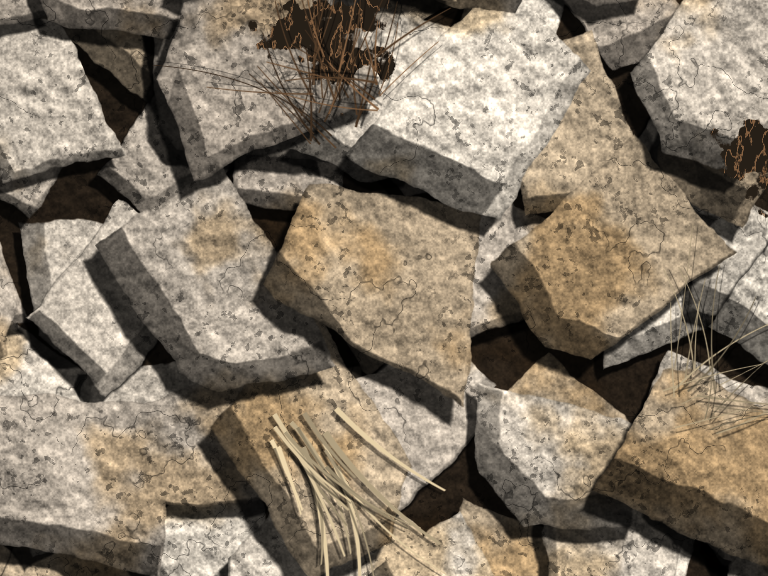
Write a WebGL 1 fragment shader that draws this texture.

```glsl
precision highp float;
uniform vec2 u_resolution;

const vec3 GAP = vec3(0.15, 0.12, 0.09);
const vec3 PALE_STONE = vec3(0.90, 0.855, 0.785);
const vec3 GREY_STONE = vec3(0.66, 0.61, 0.55);
const vec3 OCHRE_STONE = vec3(0.67, 0.59, 0.48);
const vec3 STRAW = vec3(0.83, 0.75, 0.60);
const vec3 TWIG = vec3(0.30, 0.22, 0.15);
const vec2 SUN = vec2(0.42, 0.91);
const mat2 TILT = mat2(0.8, 0.6, -0.6, 0.8);

float hash(vec2 p) {
  vec3 q = fract(vec3(p.xyx) * 0.1031);
  q += dot(q, q.yzx + 33.33);
  return fract((q.x + q.y) * q.z);
}

float noise(vec2 p) {
  vec2 i = floor(p), f = fract(p);
  f = f * f * (3.0 - 2.0 * f);
  return mix(mix(hash(i), hash(i + vec2(1, 0)), f.x),
             mix(hash(i + vec2(0, 1)), hash(i + 1.0), f.x), f.y);
}

float fbm(vec2 p) {
  float sum = 0.0, amp = 0.5;
  for (int i = 0; i < 5; i++) {
    sum += amp * noise(p);
    p = 2.0 * TILT * p + 17.3;
    amp *= 0.5;
  }
  return sum;
}

// 1 inside the distance limit, 0 outside, softened by half width
float inside(float d, float soft) {
  return 1.0 - smoothstep(-soft, soft, d);
}

// Four-sided block with one cut corner:
// x = outline distance, y = shadow distance, z = face light
vec3 block(vec2 q, vec2 seed, float soft) {
  float turn = 6.2832 * hash(seed + 3.1);
  float edge = -1.0, shade = -1.0, light = 1.0;
  vec2 shadowPos = q + SUN * vec2(0.15, 0.09);
  for (int i = 0; i < 5; i++) {
    float k = float(i);
    float cut = step(3.5, k);
    float corner = 0.785 + 1.5708 * floor(4.0 * hash(seed + 1.7));
    float a = mix(k * 1.5708, corner, cut) + 0.5 * (hash(seed + k * 7.7) - 0.5);
    float reach = mix(0.31 + 0.15 * abs(cos(a)), 0.42, cut) + 0.06 * hash(seed + k * 3.3);
    vec2 n = vec2(cos(a + turn), sin(a + turn));
    float side = dot(q, n) - reach;
    float facing = dot(n, SUN);
    float bevel = 0.012 + 0.2 * hash(seed + k * 5.9) * (1.0 - smoothstep(-0.7, 0.3, facing));
    float tone = facing < 0.0 ? mix(0.85, 0.46, -facing) : 1.0 + 0.12 * facing;
    light = mix(light, tone, smoothstep(-soft, soft, side + bevel));
    edge = max(edge, side);
    shade = max(shade, dot(shadowPos, n) - reach);
  }
  return vec3(edge, shade, light);
}

vec3 stoneColor(vec2 seed) {
  vec3 c = mix(GREY_STONE, PALE_STONE, hash(seed + 11.0));
  return mix(c, OCHRE_STONE, 0.85 * step(0.84, hash(seed + 23.0)));
}

// One heap of blocks; upper rows lie over lower rows
vec3 heap(vec3 col, vec2 p, float size, float fill, float layer, float px) {
  vec2 g = p / size + layer * 5.37;
  vec2 base = floor(g);
  float soft = px / size;
  for (int j = -1; j <= 1; j++) {
    for (int i = -2; i <= 1; i++) {
      vec2 cell = base + vec2(float(i), float(j));
      vec2 seed = cell + 40.0 + layer * 31.0;
      if (hash(seed + 61.0) < fill) {
        vec2 jitter = 0.3 * (vec2(hash(seed), hash(seed + 9.0)) - 0.5);
        vec2 center = cell + 0.5 + vec2(0.5 * mod(cell.y, 2.0), 0.0) + jitter;
        vec3 b = block(g - center, seed, soft * 1.5);
        col = mix(col, col * 0.24, inside(b.y, 0.012));
        vec3 stone = stoneColor(seed) * b.z;
        stone *= 1.0 - 0.2 * smoothstep(-0.02, 0.0, b.x);
        col = mix(col, stone, inside(b.x, soft));
      }
    }
  }
  return col;
}

// Weathering, chiselled relief, cracks and small pits
vec3 weather(vec3 col, vec2 p) {
  vec2 t = TILT * p;
  float stain = fbm(p * 7.0 + 4.0);
  float relief = fbm(p * 42.0) - fbm(p * 42.0 + SUN * 0.4);
  float grain = noise(t * 190.0) + noise(p * 340.0) - 1.0;
  float chisel = noise(t * vec2(70.0, 150.0)) - 0.5;
  col *= 1.0 + 0.6 * (stain - 0.48) + 0.9 * relief + 0.22 * grain + 0.13 * chisel;
  col *= mix(vec3(1.0), vec3(0.95, 0.89, 0.79), smoothstep(0.54, 0.68, fbm(p * 5.0 + 31.0)));
  float crack = inside(abs(fbm(p * 9.0 + 70.0) - 0.5) - 0.004, 0.006) * smoothstep(0.5, 0.65, noise(p * 7.0));
  float pits = smoothstep(0.62, 0.72, fbm(t * 85.0)) * smoothstep(0.35, 0.6, noise(p * 9.0));
  return col * (1.0 - 0.35 * pits) * (1.0 - 0.4 * crack);
}

// Fan of curved stems, each with its shadow
vec3 stems(vec3 col, vec2 p, vec2 root, float aim, float spread, float size, float width, vec3 tint, float px) {
  for (int i = 0; i < 18; i++) {
    vec2 s = vec2(float(i) * 3.7, aim * 13.0 + 50.0);
    float a = aim + spread * (hash(s) - 0.5);
    vec2 q = p - root - 0.12 * (vec2(hash(s + 2.0), hash(s + 4.0)) - 0.5);
    q = vec2(dot(q, vec2(cos(a), sin(a))), dot(q, vec2(-sin(a), cos(a))));
    float len = size * (0.4 + 0.6 * hash(s + 6.0));
    float d = q.y - 3.0 * (hash(s + 8.0) - 0.5) * q.x * q.x;
    float w = width * (0.4 + 0.6 * hash(s + 5.0)) * (1.0 - 0.6 * clamp(q.x / len, 0.0, 1.0));
    float along = smoothstep(0.0, px, q.x) * inside(q.x - len, px);
    col *= 1.0 - 0.4 * along * inside(abs(d + 0.009) - w, px);
    vec3 blade = tint * (0.65 + 0.5 * hash(s + 7.0));
    col = mix(col, blade, along * inside(abs(d) - w, px));
  }
  return col;
}

// Ragged dark undergrowth with tangled fibres
vec3 thicket(vec3 col, vec2 p, vec2 center, float radius) {
  float d = length(p - center) / radius + 2.2 * (fbm(p * 30.0) - 0.5);
  float fibre = inside(abs(fbm(p * vec2(60.0, 28.0)) - 0.5) - 0.03, 0.03);
  return mix(col, mix(GAP, TWIG * 1.7, fibre), inside(d - 0.7, 0.08));
}

void main() {
  vec2 p = gl_FragCoord.xy / u_resolution.y;
  float px = 1.0 / u_resolution.y;
  vec2 rough = vec2(fbm(p * 14.0), fbm(p * 14.0 + 50.0)) - 0.5;
  vec2 w = p + 0.028 * rough;
  vec3 col = heap(GAP, w, 0.24, 1.0, 1.0, px);
  col = heap(col, w, 0.29, 0.9, 2.0, px);
  col = heap(col, w, 0.36, 0.72, 3.0, px);
  col = weather(col, p);
  col = thicket(col, p, vec2(0.57, 0.94), 0.11);
  col = thicket(col, p, vec2(1.31, 0.73), 0.08);
  col = stems(col, p, vec2(0.57, 0.80), 1.6, 1.6, 0.32, 0.002, TWIG, px);
  col = stems(col, p, vec2(0.60, 0.86), 1.9, 2.6, 0.20, 0.002, TWIG * 1.6, px);
  col = stems(col, p, vec2(1.20, 0.30), 1.0, 2.6, 0.30, 0.0018, STRAW * 0.8, px);
  col = stems(col, p, vec2(0.53, 0.25), -1.05, 0.5, 0.30, 0.006, STRAW, px);
  gl_FragColor = vec4(clamp(col, 0.0, 1.0), 1.0);
}
```
